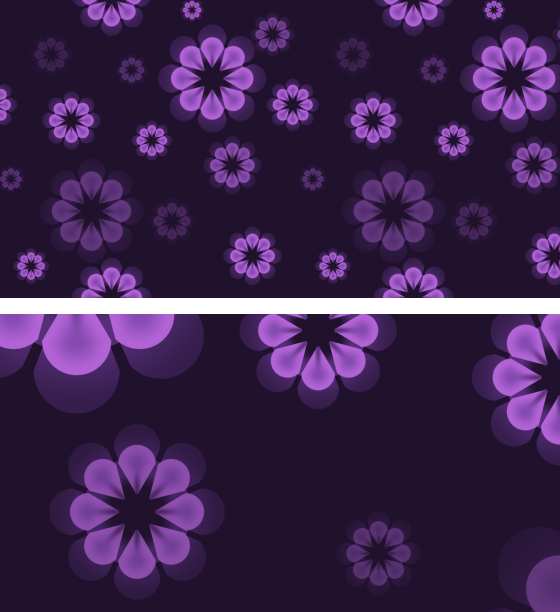
Top: the whole. Bottom: its middle third, enlarged.
Reproduce this pattern procedurally as a WebGL 1 fragment shader.

```glsl
precision highp float;
// A repeating tile of eight-petalled violet flowers on a dark plum ground.
// Flowers sit on a skewed lattice; waves of the flower index vary their size
// and opacity. Each petal is a tapered capsule in folded polar coordinates.

uniform vec2 u_resolution;

const float TAU = 6.2831853;
const float FLOWERS = 15.0;
const float PETALS = 8.0;
const float TILES_ACROSS = 1.855;

const vec3 GROUND = vec3(0.125, 0.07, 0.175);
const vec3 HALO_OUTER = vec3(0.21, 0.115, 0.295);
const vec3 HALO_INNER = vec3(0.34, 0.185, 0.475);
const vec3 PETAL_DEEP = vec3(0.30, 0.16, 0.42);
const vec3 PETAL_MID = vec3(0.52, 0.29, 0.69);
const vec3 PETAL_LIGHT = vec3(0.70, 0.39, 0.84);

// Coverage of a shape with signed distance d and edge width w
float cover(float d, float w) {
  return 1.0 - smoothstep(-w, w, d);
}

// Folds the plane so that every petal lies along the positive x axis
vec2 foldPetals(vec2 p) {
  float sector = TAU / PETALS;
  float angle = mod(atan(p.y, p.x) + 0.5 * sector, sector) - 0.5 * sector;
  return length(p) * vec2(cos(angle), sin(angle));
}

// Capsule along x whose radius grows from its start to its end
float taperedCapsule(vec2 p, float startX, float endX, float startR, float endR) {
  float h = clamp((p.x - startX) / (endX - startX), 0.0, 1.0);
  return length(p - vec2(mix(startX, endX, h), 0.0)) - mix(startR, endR, h);
}

// Lattice position within the unit tile, gently waved
vec2 flowerCentre(float index) {
  vec2 lattice = vec2(0.703, 0.29) + index * vec2(8.0, 2.0) / FLOWERS;
  return lattice - vec2(0.0, 0.03 * cos(0.63 * index));
}

// The first few flowers are large or medium, the others small
float flowerRadius(float index) {
  float ripple = cos(TAU * 0.365 * index);
  float large = mix(0.097, 0.179, smoothstep(0.0, 1.0, ripple));
  float small = 0.036 + 0.053 * fract(0.62 * index);
  return index < 5.5 ? large : small;
}

float flowerOpacity(float index) {
  float wave = cos(1.6 * (index - 0.75));
  return clamp(0.97 + 0.55 * wave - 0.03 * index, 0.0, 1.0);
}

// Paints one flower of unit radius over the base colour
vec3 paintFlower(vec3 base, vec2 p, float opacity, float w) {
  vec2 q = foldPetals(p);
  float r = length(p);

  // Dim outer lobes, fading into the dark star in the centre
  float haloShape = min(taperedCapsule(q, 0.3, 0.735, 0.1, 0.265), r - 0.62);
  float halo = cover(haloShape, w) * smoothstep(0.28, 0.48, r);
  vec3 haloColour = mix(HALO_INNER, HALO_OUTER, smoothstep(0.5, 1.0, r));
  vec3 colour = mix(base, haloColour, halo * opacity);

  // Bright petals with a glowing rim and a dark streak towards the centre
  float petal = taperedCapsule(q, 0.23, 0.55, 0.025, 0.213);
  float rim = smoothstep(-0.2, -0.015, petal);
  float streak = (1.0 - smoothstep(0.0, 0.06, abs(q.y)))
               * (1.0 - smoothstep(0.27, 0.52, q.x));
  vec3 petalColour = mix(PETAL_MID, PETAL_LIGHT, rim);
  petalColour = mix(petalColour, PETAL_DEEP, 0.85 * streak);
  return mix(colour, petalColour, cover(petal, w) * opacity);
}

void main() {
  // Tile units, measured downwards from the top edge
  vec2 fromTop = vec2(gl_FragCoord.x, u_resolution.y - gl_FragCoord.y);
  float pixel = TILES_ACROSS / u_resolution.x;
  vec2 p = fromTop * pixel;

  vec3 colour = GROUND;
  for (float i = 0.0; i < FLOWERS; i += 1.0) {
    float radius = flowerRadius(i);
    vec2 offset = fract(p - flowerCentre(i) + 0.5) - 0.5;
    if (length(offset) < radius * 1.1) {
      colour = paintFlower(colour, offset / radius, flowerOpacity(i), 0.8 * pixel / radius);
    }
  }
  gl_FragColor = vec4(colour, 1.0);
}
```
